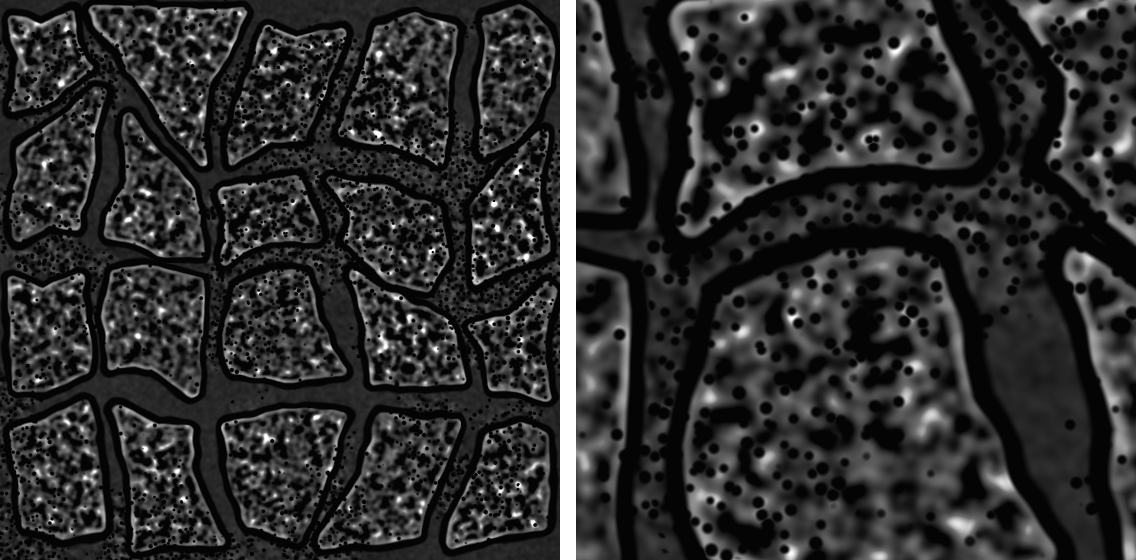
Left: the whole. Right: its middle third, enlarged.
Give the GLSL for this texture, as a Shadertoy shader.

```glsl
// Grey speckled stones with pale rims and black outlines, set in pitted mortar.

const vec2 GRID = vec2(5.0, 4.0);      // stones across and up
const float ROUNDING = 0.012;          // corner radius of a stone
const float OUTLINE = 0.0105;          // width of the black contour
const float BLACK = 0.015;
const float MORTAR_GREY = 0.15;
const float STONE_GREY = 0.205;

float hash(vec2 p) {
    return fract(sin(dot(p, vec2(127.1, 311.7))) * 43758.5453);
}

vec2 hash2(vec2 p) {
    return vec2(hash(p), hash(p + 41.3));
}

float noise(vec2 p) {
    vec2 i = floor(p), f = fract(p);
    f = f * f * (3.0 - 2.0 * f);
    return mix(mix(hash(i), hash(i + vec2(1, 0)), f.x),
               mix(hash(i + vec2(0, 1)), hash(i + vec2(1, 1)), f.x), f.y);
}

float slope(vec2 id, vec2 offset) {
    return dot(2.0 * hash2(id) - 1.0, offset);
}

// Gradient noise: zero mean, few broad swings
float gradientNoise(vec2 p) {
    vec2 i = floor(p), f = fract(p), u = f * f * (3.0 - 2.0 * f);
    vec2 r = vec2(1, 0), t = vec2(0, 1);
    return mix(mix(slope(i, f), slope(i + r, f - r), u.x),
               mix(slope(i + t, f - t), slope(i + 1.0, f - 1.0), u.x), u.y);
}

vec2 rotate(vec2 p, float angle) {
    float c = cos(angle), s = sin(angle);
    return vec2(c * p.x - s * p.y, s * p.x + c * p.y);
}

float grain(vec2 p, float scale) {
    return gradientNoise(rotate(p, 0.6) * scale)
         + 0.8 * gradientNoise(rotate(p, 1.9) * scale * 1.8);
}

// Scattered round spots: 1 inside a spot, 0 outside
float spots(vec2 p, float cells, float radius, float density, float blur) {
    p *= cells;
    vec2 base = floor(p);
    float cover = 0.0;
    for (int y = -1; y <= 1; y++)
    for (int x = -1; x <= 1; x++) {
        vec2 id = base + vec2(x, y);
        float presence = smoothstep(0.0, 0.1, density - hash(id + 19.1));
        float r = radius * mix(0.6, 1.1, hash(id + 7.7)) * presence;
        float spot = 1.0 - smoothstep(r - blur, r + blur, length(p - id - hash2(id)));
        cover = max(cover, spot * presence);
    }
    return cover;
}

// Shaken, staggered lattice whose border points stay on the border
vec2 latticeCorner(vec2 id) {
    vec2 inner = step(0.5, id) * step(id, GRID - 0.5);
    vec2 stagger = vec2(0.0, 0.3 * (mod(id.x, 2.0) - 0.5));
    return (id + inner * (stagger + 0.62 * (hash2(id + 3.4) - 0.5))) / GRID;
}

vec2 cellCorner(vec2 id, int k) {
    k = k & 3;
    return latticeCorner(id + vec2(k == 1 || k == 2, k >= 2));
}

// Even vertices are cell corners, odd ones edge midpoints, all drawn inwards
vec2 stoneVertex(vec2 id, vec2 centre, int k) {
    vec2 a = cellCorner(id, k / 2);
    float pull = hash(id * 3.7 + float(k) * 5.3);
    if ((k & 1) == 0) return mix(centre, a, mix(0.55, 0.84, pull));
    return mix(centre, 0.5 * (a + cellCorner(id, k / 2 + 1)), mix(0.48, 0.85, pull));
}

float stoneDistance(vec2 p, vec2 id, vec2 centre) {
    float nearest = 1.0, side = 1.0;
    vec2 a = stoneVertex(id, centre, 7);
    for (int k = 0; k < 8; k++) {
        vec2 b = stoneVertex(id, centre, k);
        vec2 e = a - b, w = p - b;
        vec2 q = w - e * clamp(dot(w, e) / dot(e, e), 0.0, 1.0);
        nearest = min(nearest, dot(q, q));
        bvec3 crossing = bvec3(p.y >= b.y, p.y < a.y, e.x * w.y > e.y * w.x);
        if (all(crossing) || all(not(crossing))) side = -side;
        a = b;
    }
    return side * sqrt(nearest) - ROUNDING;
}

float wallDistance(vec2 p) {
    float d = 1.0;
    vec2 base = floor(p * GRID);
    for (int k = 0; k < 9; k++) {
        vec2 id = base + vec2(k % 3 - 1, k / 3 - 1);
        if (any(lessThan(id, vec2(0.0))) || any(greaterThan(id, GRID - 0.5))) continue;
        vec2 centre = vec2(0.0);
        for (int c = 0; c < 4; c++) centre += 0.25 * cellCorner(id, c);
        if (length(p - centre) < 0.27) d = min(d, stoneDistance(p, id, centre));
    }
    return d;
}

float mortarShade(vec2 p, float pitted) {
    float shade = MORTAR_GREY + 0.04 * (noise(p * 9.0) - 0.5) + 0.06 * grain(p, 70.0);
    shade += pitted * (0.04 + 0.33 * grain(p + 5.0, 66.0));
    shade += 0.35 * spots(p + 3.0, 34.0, 0.14, 0.07, 0.12);
    return shade * (1.0 - spots(p, 96.0, 0.36, 0.04 + 0.85 * pitted, 0.14));
}

float stoneShade(vec2 p, float d, float pitted) {
    float g = grain(p, 50.0) * mix(0.75, 1.2, noise(p * 13.0));
    float shade = max(STONE_GREY + 0.75 * g + 1.1 * max(g - 0.3, 0.0), 0.0);
    float rim = smoothstep(-0.012, -0.004, d);
    shade = mix(shade, 0.4 * shade + mix(0.12, 0.58, noise(p * 24.0)), rim);
    return shade * (1.0 - spots(p + 8.0, 98.0, 0.37, 0.15 + 0.5 * pitted, 0.15));
}

void mainImage(out vec4 fragColor, in vec2 fragCoord) {
    vec2 p = fragCoord / iResolution.xy;

    // Wavy, slightly chipped contours
    vec2 wave = vec2(noise(p * 13.0), noise(p * 13.0 + 31.0)) - 0.5;
    vec2 chip = vec2(noise(p * 42.0 + 9.0), noise(p * 42.0 + 57.0)) - 0.5;
    float d = wallDistance(p + 0.018 * wave + 0.006 * chip);

    // Pits gather in patches
    float pitted = smoothstep(0.4, 0.62, 0.7 * noise(p * 7.0 + 2.0) + 0.3 * noise(p * 19.0));
    float mortar = mortarShade(p, pitted) * smoothstep(OUTLINE - 0.003, OUTLINE + 0.003, d);
    float stone = stoneShade(p, d, pitted);
    float shade = mix(mortar, stone, 1.0 - smoothstep(-0.004, 0.0005, d));
    fragColor = vec4(vec3(clamp(shade, BLACK, 1.0)), 1.0);
}
```
